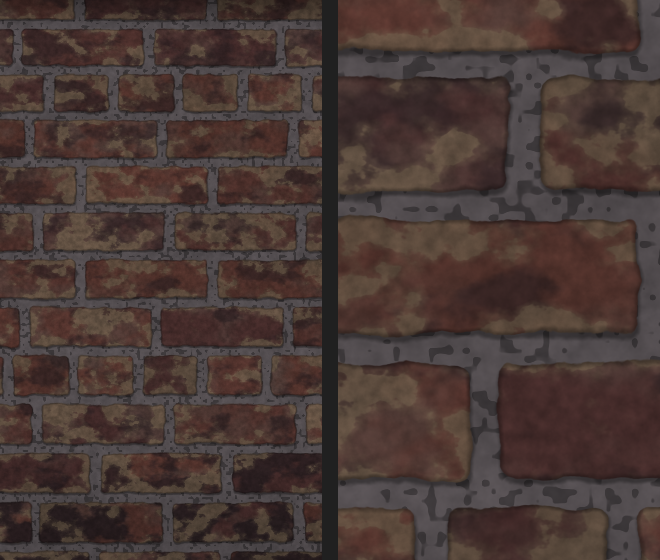
Left, the full canvas; right, a detail of the centre.
Give the GLSL for this texture, as a Shadertoy shader.

```glsl
// Old weathered brick wall: long courses broken by two courses of short bricks, in grey mortar.

// Layout, in units of the canvas height
const float COURSE = 0.0845;       // course pitch
const float FIRST_COURSE = 0.0438; // top of the first full course, from the top
const float COURSE_BOW = 0.0104;   // uneven spacing of courses over the height
const float LONG_PITCH = 0.2357;
const float SHORT_PITCH = 0.1152;
const float JOINT = 0.0155;        // mortar width
const float CORNER = 0.007;
const float ROUGHNESS = 0.0085;    // raggedness of the brick outlines
const float PI = 3.14159;

// Position of one vertical joint in each course, top to bottom
const float JOINT_X[13] = float[13](0.378, 0.266, 0.318, 0.288, 0.380, 0.303, 0.379,
                                    0.279, 0.246, 0.302, 0.406, 0.299, 0.404);

const vec3 MORTAR = vec3(0.325, 0.302, 0.312);
const vec3 MAROON = vec3(0.245, 0.155, 0.152);
const vec3 RED    = vec3(0.315, 0.193, 0.168);
const vec3 BROWN  = vec3(0.295, 0.228, 0.210);
const vec3 CREAM  = vec3(0.385, 0.325, 0.260);
const vec3 SOOT   = vec3(0.140, 0.105, 0.115);

float hash(vec2 p) {
    vec3 h = fract(vec3(p.xyx) * 0.1031);
    h += dot(h, h.yzx + 33.33);
    return fract((h.x + h.y) * h.z);
}

float noise(vec2 p) {
    vec2 i = floor(p), f = fract(p);
    f = f * f * (3.0 - 2.0 * f);
    return mix(mix(hash(i), hash(i + vec2(1, 0)), f.x),
               mix(hash(i + vec2(0, 1)), hash(i + vec2(1, 1)), f.x), f.y);
}

float fbm(vec2 p) {
    float sum = 0.0, amp = 0.5;
    for (int i = 0; i < 5; i++) {
        sum += amp * noise(p);
        p = mat2(1.6, 1.2, -1.2, 1.6) * p + 17.3;
        amp *= 0.5;
    }
    return sum;
}

float roundedBox(vec2 p, vec2 halfSize, float radius) {
    vec2 q = abs(p) - halfSize + radius;
    return length(max(q, 0.0)) + min(max(q.x, q.y), 0.0) - radius;
}

// Position inside a brick, measured down from its centre; also its id and half size
vec2 brickCell(vec2 p, out vec2 id, out vec2 halfSize) {
    float y = p.y - FIRST_COURSE;
    float course = (y + COURSE_BOW * sin(PI * y / (10.0 * COURSE))) / COURSE + 1.0;
    int row = clamp(int(floor(course)), 0, 12);
    float pitch = row % 6 == 2 ? SHORT_PITCH : LONG_PITCH;
    float column = (p.x - JOINT_X[row]) / pitch;
    id = vec2(floor(column) + 20.0, float(row) + 3.0);
    halfSize = 0.5 * (vec2(pitch, COURSE) - JOINT);
    return (vec2(fract(column), fract(course)) - 0.5) * vec2(pitch, COURSE);
}

vec3 brickColor(vec2 p, vec2 id, float edge, float depth) {
    vec2 s = p + id * 3.7;
    float tone = hash(id + 5.1), wear = hash(id + 41.7);
    float stain = fbm(s * vec2(17.0, 24.0));
    float flake = fbm(s * vec2(34.0, 46.0) + 9.0);
    float grain = fbm(s * 150.0);

    // Base clay, clouded within each brick
    vec3 color = mix(MAROON, RED, smoothstep(0.1, 0.7, tone));
    color = mix(color, BROWN, smoothstep(0.38, 0.65, stain) * (0.4 + 0.6 * hash(id + 77.3)));

    // Soot, heavier toward the bottom of the wall
    float grime = smoothstep(0.70, 0.95, depth);
    float soot = smoothstep(0.47, 0.65, fbm(s * vec2(20.0, 32.0) + 31.0) + 0.13 * grime);
    color = mix(color, SOOT, soot * (0.55 + 0.35 * grime));

    // Old limewash, flaking and kept mostly near the edges
    float rim = 1.0 - smoothstep(0.0, 0.020, edge);
    float lime = flake + 0.10 * rim + 0.13 * (wear - 0.5) + 0.15 * (stain - 0.5);
    color = mix(color, CREAM, 0.35 * smoothstep(0.46, 0.62, lime));
    color = mix(color, CREAM, 0.65 * smoothstep(0.58, 0.63, lime));

    return color * (0.78 + 0.44 * grain) * (0.94 + 0.14 * hash(id + 13.9));
}

void mainImage(out vec4 fragColor, in vec2 fragCoord) {
    float pixel = 1.0 / iResolution.y;
    vec2 p = vec2(fragCoord.x, iResolution.y - fragCoord.y) * pixel;

    vec2 id, halfSize;
    vec2 q = brickCell(p, id, halfSize);

    // Each brick is slightly tilted, differently sized and ragged
    q.y += (hash(id + 61.0) - 0.5) * 0.018 * q.x;
    halfSize -= vec2(0.0025, 0.0010) * hash(id + 29.0);
    float ragged = (fbm(p * 48.0) - 0.48) * ROUGHNESS;
    float d = roundedBox(q, halfSize, CORNER) + ragged;
    float shadow = roundedBox(q - vec2(0.0005, 0.0025), halfSize, CORNER) + ragged;

    // Sandy mortar with pits and the shade cast under the bricks
    vec3 color = MORTAR * (0.80 + 0.26 * fbm(p * 130.0) + 0.16 * fbm(p * 24.0));
    color *= 1.0 - 0.30 * smoothstep(0.68, 0.78, noise(p * 190.0));
    color *= mix(0.66, 1.0, smoothstep(-0.001, 0.0025, shadow));

    // Brick face, darker at its worn rim
    vec3 face = brickColor(p, id, -d, p.y);
    face *= mix(0.70, 1.0, smoothstep(0.0, 0.0035, -d));
    color = mix(color, face, 1.0 - smoothstep(-pixel, pixel, d));

    // Shade along the top, with a gentle falloff at the foot
    color *= mix(0.65, 1.0, smoothstep(-0.01, 0.06, p.y));
    color *= 1.0 - 0.10 * smoothstep(0.75, 1.0, p.y);
    fragColor = vec4(color, 1.0);
}
```
